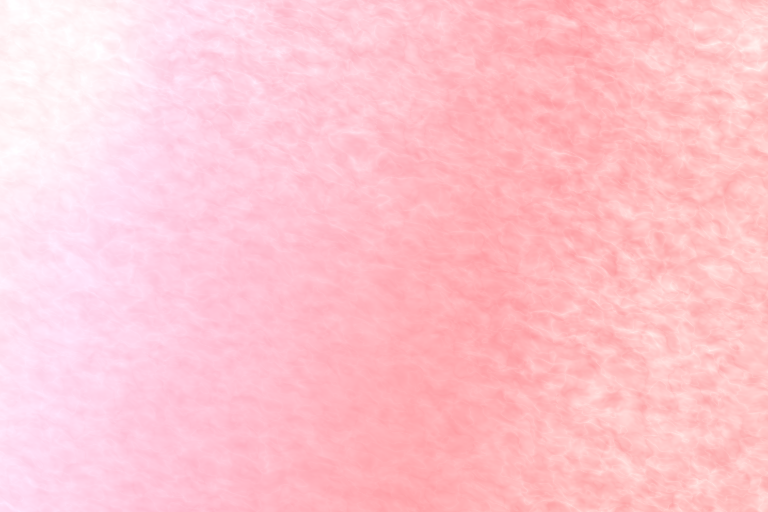
Reproduce this texture procedurally as a Shadertoy shader.

```glsl
// Soft crinkled paper washed from white and lilac through pink to salmon.
#define LEAN 0.20
#define WASH_WOBBLE 0.018
#define GRAIN 0.200
#define STREAKS 0.045
#define CREASES 0.075
#define FIBRES 0.070
#define CORNER_WHITE vec3(1.0, 0.970, 0.975)
#define LILAC vec3(1.0, 0.862, 0.950)
#define ROSE vec3(1.0, 0.775, 0.855)
#define SALMON vec3(1.0, 0.672, 0.695)
#define PEACH vec3(1.0, 0.755, 0.755)

float hash(vec2 p) {
    vec3 q = fract(vec3(p.xyx) * 0.1031);
    q += dot(q, q.yzx + 33.33);
    return fract((q.x + q.y) * q.z);
}

float valueNoise(vec2 p) {
    vec2 cell = floor(p), f = fract(p);
    f = f * f * (3.0 - 2.0 * f);
    float low = mix(hash(cell), hash(cell + vec2(1, 0)), f.x);
    float high = mix(hash(cell + vec2(0, 1)), hash(cell + vec2(1, 1)), f.x);
    return mix(low, high, f.y);
}

// Octaves turn only slightly, so a stretched domain keeps its direction.
float fbm(vec2 p) {
    float sum = 0.0, weight = 0.5;
    for (int i = 0; i < 3; i++) {
        sum += weight * valueNoise(p);
        p = mat2(1.92, 0.56, -0.56, 1.92) * p + 17.3;
        weight *= 0.55;
    }
    return sum / 0.926;
}

// Thin bright lines where the noise crosses its middle value.
float ridge(vec2 p) {
    return pow(1.0 - abs(2.0 * fbm(p) - 1.0), 8.0);
}

float spot(vec2 uv, vec2 centre, vec2 radius) {
    vec2 d = (uv - centre) / radius;
    return exp(-dot(d, d));
}

// Broad colour wash across a slightly leaning axis.
vec3 wash(vec2 uv, float wobble) {
    float s = uv.x - LEAN * (uv.y - 0.5) - 0.075 + wobble * WASH_WOBBLE;
    vec3 col = mix(vec3(1.0, 0.935, 0.972), LILAC, smoothstep(-0.16, 0.07, s));
    col = mix(col, ROSE, smoothstep(0.02, 0.23, s));
    col = mix(col, SALMON, smoothstep(0.16, 0.58, s));
    col = mix(col, PEACH, smoothstep(0.54, 0.84, s));

    // White bloom in the upper left, pale veils above and at the right.
    float corner = length(vec2(uv.x / 0.235, (1.0 - uv.y) / 0.48));
    corner += wobble * 0.16;
    col = mix(col, CORNER_WHITE, 0.90 * (1.0 - smoothstep(0.45, 1.08, corner)));
    float veil = 0.30 * spot(uv, vec2(0.44, 0.98), vec2(0.24, 0.36));
    veil += 0.34 * spot(uv, vec2(1.0, 0.92), vec2(0.17, 0.14));
    veil += 0.17 * spot(uv, vec2(0.92, 0.28), vec2(0.18, 0.24));
    return mix(col, vec3(1.0, 0.92, 0.925), veil);
}

void mainImage(out vec4 fragColor, in vec2 fragCoord) {
    vec2 uv = fragCoord / iResolution.xy;
    vec2 p = fragCoord / iResolution.y;

    float wobble = 2.0 * fbm(p * vec2(3.0, 4.0) + 5.0) - 1.0;
    vec3 col = wash(uv, wobble);

    // Warped sheet coordinates, with fibres sloping gently down to the right.
    vec2 warp = vec2(fbm(p * 14.0), fbm(p * 14.0 + 31.0)) - 0.5;
    vec2 sheet = p + 0.025 * warp;
    sheet.y += 0.22 * sheet.x;

    float streak = fbm(sheet * vec2(7.0, 22.0) + 9.0) - 0.5;
    float grain = fbm(sheet * vec2(36.0, 56.0) + 3.0) - 0.5;
    float pale = ridge(sheet * vec2(13.0, 25.0) + 41.0);
    float dark = ridge(sheet * vec2(21.0, 27.0) + 73.0);
    float fibre = ridge(sheet * vec2(32.0, 50.0) + 57.0);

    // Relief strengthens to the right and along the top.
    float right = smoothstep(0.48, 0.85, uv.x);
    float top = smoothstep(0.40, 0.95, uv.y) * smoothstep(0.08, 0.35, uv.x);
    float strength = 0.40 + 0.60 * max(right, 0.60 * top);
    float patches = smoothstep(0.35, 0.65, fbm(p * 6.0 + 12.0));

    float relief = STREAKS * streak + GRAIN * grain;
    relief += CREASES * (pale - 0.25) * mix(0.2, 1.0, patches);
    relief += FIBRES * (fibre - 0.25) * 0.7;
    relief -= CREASES * (dark - 0.25) * 0.6;
    col += vec3(0.10, 1.0, 0.92) * relief * strength;

    fragColor = vec4(clamp(col, 0.0, 1.0), 1.0);
}
```
